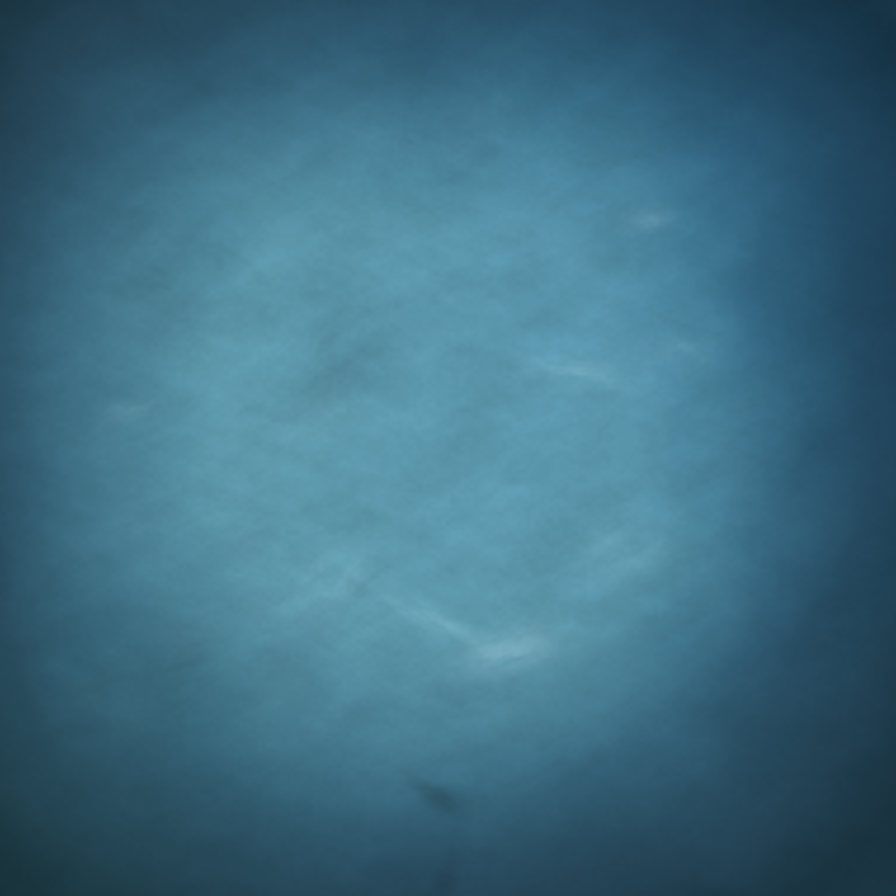
Give the GLSL for this background, as a three.js fragment shader.

```glsl
// A hand-painted blue studio backdrop: a pale teal glow, rounded and square-ish,
// sinks into dark edges. Noise warps the falloff, and stretched noise adds
// brush strokes, soft smudges and a fine canvas grain.

varying vec2 vUv;

float hash(vec2 p) {
  return fract(sin(dot(p, vec2(127.1, 311.7))) * 43758.5453);
}

float noise(vec2 p) {
  vec2 cell = floor(p);
  vec2 f = fract(p);
  f = f * f * (3.0 - 2.0 * f);
  float low = mix(hash(cell), hash(cell + vec2(1.0, 0.0)), f.x);
  float high = mix(hash(cell + vec2(0.0, 1.0)), hash(cell + vec2(1.0, 1.0)), f.x);
  return mix(low, high, f.y);
}

mat2 rotation(float angle) {
  float c = cos(angle);
  float s = sin(angle);
  return mat2(c, s, -s, c);
}

// Layered noise centred on zero
float fbm(vec2 p) {
  float sum = 0.0;
  float amplitude = 0.5;
  for (int i = 0; i < 5; i++) {
    sum += amplitude * (noise(p) - 0.5);
    p = rotation(0.6) * p * 2.03 + 17.3;
    amplitude *= 0.52;
  }
  return sum;
}

// Fine strokes running along the given angle
float strokes(vec2 p, float angle, float scale) {
  vec2 q = rotation(-angle) * p;
  q += 0.03 * vec2(fbm(p * 9.0), fbm(p * 9.0 + 31.0));
  return fbm(q * vec2(scale * 0.35, scale));
}

// Soft rotated blot with a broken, brushed edge
float smudge(vec2 p, vec2 center, vec2 size, float angle) {
  vec2 q = rotation(-angle) * (p - center);
  float falloff = exp(-dot(q / size, q / size));
  float breakup = smoothstep(-0.18, 0.28, strokes(p, angle, 45.0));
  return falloff * (0.3 + 0.9 * breakup);
}

// Superellipse distance from the middle of the glow
float glowDistance(vec2 p, vec2 center, float power) {
  vec2 q = pow(abs(p - center) + 0.0001, vec2(power));
  return pow(q.x + q.y, 1.0 / power);
}

// Colour from the pale middle out to the dark corners
vec3 backdropRamp(float d) {
  vec3 color = vec3(0.365, 0.59, 0.66);
  color = mix(color, vec3(0.30, 0.51, 0.585), smoothstep(0.22, 0.33, d));
  color = mix(color, vec3(0.24, 0.43, 0.51), smoothstep(0.31, 0.395, d));
  color = mix(color, vec3(0.19, 0.35, 0.43), smoothstep(0.37, 0.45, d));
  color = mix(color, vec3(0.155, 0.285, 0.355), smoothstep(0.43, 0.51, d));
  return mix(color, vec3(0.105, 0.205, 0.255), smoothstep(0.49, 0.63, d));
}

void main() {
  vec2 p = vUv;

  // Glow with an uneven painted border
  float clouds = fbm(p * 5.0 + 3.7);
  float patches = fbm(p * 13.0 + 41.0);
  float d = glowDistance(p, vec2(0.475, 0.525), 2.5);
  d += 0.075 * clouds + 0.045 * patches;
  vec3 color = backdropRamp(d);
  float inside = 1.0 - smoothstep(0.25, 0.55, d);

  // Bluer paint at the upper right, greener at the lower left
  float blueSide = exp(-4.0 * dot(p - vec2(0.86, 0.78), p - vec2(0.86, 0.78)));
  color += vec3(-0.025, -0.005, 0.022) * blueSide;
  color += vec3(-0.005, 0.003, -0.012) * (1.0 - smoothstep(0.0, 0.5, length(p)));

  // Light dabs
  float light = 0.0;
  light += 0.85 * smudge(p, vec2(0.64, 0.582), vec2(0.055, 0.017), -0.12);
  light += 0.95 * smudge(p, vec2(0.57, 0.273), vec2(0.055, 0.024), 0.25);
  light += 0.65 * smudge(p, vec2(0.48, 0.31), vec2(0.06, 0.012), -0.45);
  light += 0.75 * smudge(p, vec2(0.722, 0.755), vec2(0.03, 0.014), 0.1);
  light += 0.6 * smudge(p, vec2(0.775, 0.607), vec2(0.035, 0.017), 0.15);
  light += 0.8 * smudge(p, vec2(0.14, 0.54), vec2(0.027, 0.012), 0.4);
  light += 0.55 * smudge(p, vec2(0.375, 0.35), vec2(0.05, 0.033), 0.6);
  light += 0.45 * smudge(p, vec2(0.70, 0.39), vec2(0.05, 0.035), 0.5);
  light += 0.45 * smudge(p, vec2(0.35, 0.525), vec2(0.06, 0.025), 0.3);
  color += vec3(0.11, 0.095, 0.085) * light;

  // Dark dabs
  float dark = 0.0;
  dark += 0.9 * smudge(p, vec2(0.487, 0.112), vec2(0.03, 0.013), -0.5);
  dark += 0.7 * smudge(p, vec2(0.18, 0.665), vec2(0.028, 0.018), -0.3);
  dark += 0.45 * smudge(p, vec2(0.36, 0.605), vec2(0.06, 0.05), 0.7);
  dark += 0.6 * smudge(p, vec2(0.19, 0.25), vec2(0.04, 0.03), 0.4);
  dark += 0.6 * smudge(p, vec2(0.50, 0.03), vec2(0.012, 0.04), -0.3);
  color *= 1.0 - 0.18 * dark;

  // Mottling, crossed strokes and grain
  float brush = strokes(p, 0.45, 38.0) + 0.7 * strokes(p + 5.0, -0.35, 55.0);
  float grain = noise(p * 190.0) - 0.5;
  color *= 1.0 + 0.09 * patches + (0.06 + 0.05 * inside) * brush + 0.025 * grain;

  gl_FragColor = vec4(clamp(color, 0.0, 1.0), 1.0);
}
```
